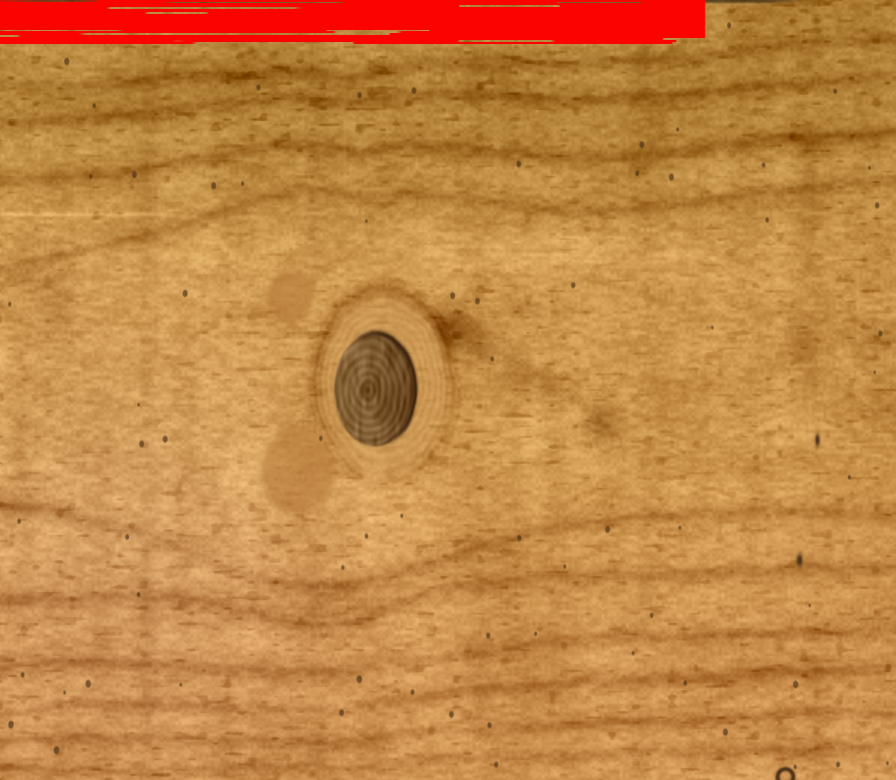
Reproduce this texture procedurally as a WebGL 2 fragment shader.

```glsl
#version 300 es
precision highp float;
// Pine board with an oval knot, wavy growth rings and a torn red stripe along the top.
uniform vec2 u_resolution;
out vec4 outColor;

const float BEND_X = 0.41;   // rings bend around the knot here
const vec2 KNOT = vec2(0.481, 0.5);
const vec2 KNOT_RADII = vec2(0.052, 0.073);

// Growth rings: height at left edge, slope, bend height, bend width
const vec4 RINGS[10] = vec4[10](
  vec4(0.888, 0.055, 0.006, 0.20), vec4(0.843, 0.052, 0.018, 0.20),
  vec4(0.769, 0.056, 0.030, 0.18), vec4(0.660, 0.100, 0.060, 0.22),
  vec4(0.362, -0.020, -0.100, 0.25), vec4(0.236, 0.035, -0.048, 0.13),
  vec4(0.149, 0.042, -0.025, 0.18), vec4(0.092, 0.048, -0.020, 0.13),
  vec4(0.052, 0.033, -0.015, 0.16), vec4(0.012, 0.030, -0.008, 0.16));

float hash(vec2 p) {
  vec3 q = fract(p.xyx * 0.1031);
  q += dot(q, q.yzx + 33.33);
  return fract((q.x + q.y) * q.z);
}

float noise(vec2 p) {
  vec2 i = floor(p), f = fract(p);
  f = f * f * (3.0 - 2.0 * f);
  return mix(mix(hash(i), hash(i + vec2(1, 0)), f.x),
             mix(hash(i + vec2(0, 1)), hash(i + vec2(1, 1)), f.x), f.y);
}

float fbm(vec2 p) {
  float sum = 0.0, amp = 0.5;
  for (int i = 0; i < 4; i++) {
    sum += amp * noise(p);
    p = p * 2.03 + 17.1;
    amp *= 0.5;
  }
  return sum / 0.9375;
}

float bell(float d, float w) { return exp(-d * d / (w * w)); }

float blob(vec2 p, vec2 c, vec2 r) { vec2 d = (p - c) / r; return exp(-dot(d, d)); }

float patchMask(vec2 p, vec2 c, vec2 r) { return 1.0 - smoothstep(0.75, 1.1, length((p - c) / r)); }

float segment(vec2 p, vec2 a, vec2 b) {
  vec2 d = b - a;
  return length(p - a - d * clamp(dot(p - a, d) / dot(d, d), 0.0, 1.0));
}

float growthRings(vec2 p) {
  float sum = 0.0;
  for (int i = 0; i < 10; i++) {
    vec4 r = RINGS[i];
    float line = r.x + r.y * p.x + r.z * bell(p.x - BEND_X, r.w);
    if (i < 4) line -= 0.013 * bell(p.x - 0.46, 0.05) + 0.012 * bell(p.x - 0.78, 0.13);
    float d = p.y - line;
    float strength = 0.55 + 0.6 * noise(vec2(p.x * 5.0, float(i) * 7.3));
    sum += strength * (0.65 * bell(d, d > 0.0 ? 0.005 : 0.010) + 0.4 * bell(d, 0.019));
  }
  return sum;
}

vec3 boardColor(vec2 p) {
  vec3 c = mix(vec3(0.82, 0.59, 0.33), vec3(0.81, 0.60, 0.315), smoothstep(0.1, 0.5, p.y));
  c = mix(c, vec3(0.715, 0.525, 0.235), smoothstep(0.58, 0.92, p.y));
  c += vec3(0.01, 0.015, 0.05) * blob(p, vec2(0.15, 0.30), vec2(0.3, 0.3));
  c += 0.035 * blob(p, vec2(0.49, 0.36), vec2(0.12, 0.10));
  return c;
}

// Mottling, saw streaks and fine fibre
float fibre(vec2 p) {
  float f = 0.13 * (fbm(p * vec2(9.0, 22.0)) - 0.5) + 0.10 * (noise(p * vec2(80.0, 190.0)) - 0.5);
  f += 0.07 * (noise(p * 260.0) - 0.5) + 0.06 * (noise(p * vec2(38.0, 2.5)) - 0.5);
  return f - 0.16 * smoothstep(0.72, 0.95, noise(p * vec2(65.0, 150.0) + 40.0)) * fbm(p * 7.0);
}

// Brown discolouration around the knot and at the right edge
float stains(vec2 p, float rough) {
  float s = 0.75 * blob(p, vec2(0.575, 0.585), vec2(0.035, 0.025));
  s += 0.55 * bell(segment(p, vec2(0.58, 0.58), vec2(0.78, 0.45)), 0.022);
  s += 0.6 * blob(p, vec2(0.765, 0.46), vec2(0.035, 0.025));
  s += 0.45 * blob(p, vec2(0.68, 0.60), vec2(0.09, 0.012));
  s += 0.5 * blob(p, vec2(1.14, 0.55), vec2(0.06, 0.10)) + 0.5 * blob(p, vec2(1.03, 0.58), vec2(0.025, 0.06));
  s += 0.35 * blob(p, vec2(0.06, 0.63), vec2(0.05, 0.08));
  for (int i = 0; i < 5; i++) {
    float x = 0.19 + 0.212 * float(i);
    s += 0.28 * bell(p.x - x, 0.012) * noise(vec2(float(i) * 9.0, p.y * 8.0));
  }
  return s * smoothstep(0.2, 0.65, rough);
}

vec3 drawKnot(vec3 c, vec2 p, float rough, float px) {
  vec2 d = (p - KNOT) / KNOT_RADII;
  float r = length(d) + 0.05 * (rough - 0.5);
  float halo = length((p - KNOT - vec2(0.012, 0.008)) / vec2(0.090, 0.124)) + 0.12 * (rough - 0.5);
  c = mix(c, vec3(0.82, 0.62, 0.36), 0.55 * (1.0 - smoothstep(0.75, 1.05, halo)));
  float top = smoothstep(-0.6, 1.0, d.y);
  c -= vec3(0.13, 0.15, 0.13) * bell(halo - 0.98, 0.09) * (0.25 + 0.75 * top);
  c -= 0.035 * (0.5 + 0.5 * cos(halo * 70.0)) * (1.0 - smoothstep(1.0, 1.2, halo));
  float core = length((p - vec2(0.472, 0.5)) / KNOT_RADII);
  vec3 wood = mix(vec3(0.53, 0.39, 0.22), vec3(0.43, 0.29, 0.14), smoothstep(-0.7, 0.8, d.x));
  wood += 0.035 * cos(core * 42.0 + 5.0 * rough) + 0.14 * (noise(p * vec2(210.0, 60.0)) - 0.5);
  wood -= 0.10 * bell(core, 0.15);
  float edge = 1.5 * px / KNOT_RADII.x;
  c = mix(c, wood, 1.0 - smoothstep(1.0 - edge, 1.0 + edge, r));
  float rim = bell(r - 0.99, 0.055) * smoothstep(-0.35, 0.75, d.x + 0.45 * d.y);
  return mix(c, vec3(0.20, 0.11, 0.04), 0.85 * rim);
}

// Scattered pores: one possible short fleck per cell
float specks(vec2 p, float px) {
  vec2 g = p * 20.0, id = floor(g);
  vec2 at = 0.2 + 0.6 * vec2(hash(id + 3.1), hash(id + 8.7));
  vec2 d = (fract(g) - at) / 20.0;
  float size = mix(0.0015, 0.0035, hash(id + 5.5));
  return step(0.86, hash(id)) * (1.0 - smoothstep(size - px, size + px, length(d * vec2(1.0, 0.7))));
}

// Torn stripe: thin rows broken at random lengths around a solid middle
float redStripe(vec2 p, float px) {
  float depth = 1.0 - p.y, row = floor(depth * 446.0);
  float solid = step(7.5, row) * step(row, 15.5);
  float broken = noise(vec2(p.x * 5.0 + 31.0 * hash(vec2(row, 2.0)), row * 3.7));
  float fill = max(solid, smoothstep(0.30, 0.31, broken + 0.16 * p.x));
  float end = 0.904 - 0.09 * step(21.5, row) * hash(vec2(row, 9.0));
  return fill * step(row, 24.5) * (1.0 - smoothstep(end - px, end + px, p.x));
}

void main() {
  vec2 p = gl_FragCoord.xy / u_resolution.y;
  float px = 1.0 / u_resolution.y;
  float rough = fbm(p * 28.0);
  vec2 warped = p + vec2(0.0, 0.018 * (fbm(p * 9.0) - 0.5) + 0.007 * (rough - 0.5));

  // Wood surface
  vec3 c = boardColor(p) + fibre(p) * vec3(0.9, 1.0, 0.95);
  c -= vec3(0.12, 0.135, 0.12) * growthRings(warped);
  c -= vec3(0.19, 0.20, 0.17) * stains(warped, rough);
  float blush = patchMask(warped, vec2(0.373, 0.622), vec2(0.032, 0.040));
  blush = max(blush, patchMask(warped, vec2(0.382, 0.398), vec2(0.052, 0.062)));
  c = mix(c, vec3(0.71, 0.47, 0.22), 0.6 * blush);

  // Pale scratches
  c += 0.10 * bell(p.y - 0.725, 0.003) * (1.0 - smoothstep(0.18, 0.25, p.x));
  float scuff = smoothstep(0.52, 0.60, p.x) * (1.0 - smoothstep(0.85, 0.95, p.x));
  c += 0.07 * scuff * bell(p.y - 0.67, 0.025) * noise(p * vec2(8.0, 180.0));

  // Knot, pores and larger pits
  c = drawKnot(c, p, rough, px);
  float pits = 0.6 * specks(p, px);
  pits += blob(p, vec2(1.025, 0.282), vec2(0.004, 0.008)) + blob(p, vec2(1.048, 0.436), vec2(0.003, 0.008));
  pits += bell(length(p - vec2(1.007, 0.004)) - 0.010, 0.003);
  c = mix(c, vec3(0.24, 0.15, 0.05), clamp(pits, 0.0, 0.85));

  // Dark top edge and red stripe
  c *= 1.0 - 0.5 * smoothstep(0.994, 0.999, p.y) * (1.0 - smoothstep(0.98, 1.04, p.x));
  c = mix(c, vec3(0.98, 0.01, 0.0), redStripe(p, px));
  outColor = vec4(clamp(c, 0.0, 1.0), 1.0);
}
```
